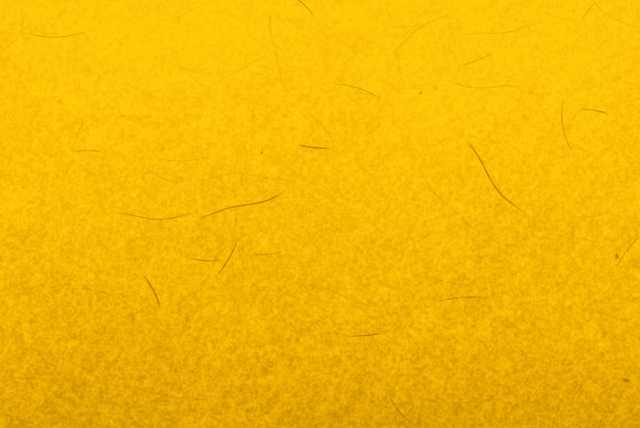
A WebGL 2 fragment shader for this texture:

```glsl
#version 300 es
precision highp float;
// Yellow handmade paper: a tone ramp from bright top to ochre bottom carries
// soft mottling, fine grain and dark flecks; scattered thin hairs are drawn
// as wavering circular arcs, a few of them strong and most very faint.

#define GRAIN_SCALE 215.0
#define GRAIN_TOP 0.42
#define GRAIN_BOTTOM 0.68
#define MOTTLE 0.13
#define STRONG_FIBRES 19
#define ALL_FIBRES 85
#define SPECKS 8
#define FIBRE_WIDTH 0.0016
#define FIBRE_COLOUR vec3(0.56, 0.41, 0.02)

uniform vec2 u_resolution;
out vec4 fragColour;

float hash(vec2 p) {
    vec3 q = fract(p.xyx * vec3(0.1031, 0.1030, 0.0973));
    q += dot(q, q.yzx + 33.33);
    return fract((q.x + q.y) * q.z);
}

float noise(vec2 p) {
    vec2 cell = floor(p), f = fract(p);
    f = f * f * (3.0 - 2.0 * f);
    return mix(mix(hash(cell), hash(cell + vec2(1, 0)), f.x),
               mix(hash(cell + vec2(0, 1)), hash(cell + vec2(1, 1)), f.x), f.y);
}

mat2 rotation(float angle) {
    float c = cos(angle), s = sin(angle);
    return mat2(c, s, -s, c);
}

// Random value number k of scattered item id
float pick(float id, float k) {
    return hash(vec2(id * 7.3 + 11.7, k * 13.1 + 3.9));
}

// Coverage of one hair: an arc with a slight waver and tapered ends
float fibre(vec2 p, float id, float aspect, float pixel) {
    float lean = 2.0 * pick(id, 3.0) - 1.0;
    vec2 q = p - vec2(pick(id, 1.0) * aspect, pick(id, 2.0));
    q = rotation(1.6 * lean * abs(lean)) * q;
    q.y *= pick(id, 4.0) < 0.5 ? -1.0 : 1.0;

    float bend = pick(id, 5.0);
    float radius = mix(0.06, 0.8, bend);
    float halfLength = mix(0.035, 0.15, pick(id, 6.0) * (0.4 + 0.6 * bend));
    float along = atan(q.x, radius - q.y) * radius;
    float across = length(q - vec2(0.0, radius)) - radius;
    across += 0.006 * bend * sin(along * 34.0 + 6.28 * pick(id, 7.0));

    float taper = 1.0 - smoothstep(0.55, 1.0, abs(along) / halfLength);
    float width = FIBRE_WIDTH * mix(0.55, 1.15, pick(id, 8.0));
    float line = 1.0 - smoothstep(width - 0.5 * pixel, width + 0.7 * pixel, abs(across));
    return line * taper * (0.65 + 0.35 * noise(vec2(along * 60.0, id)));
}

// Coverage of one small oval speck, mostly tiny
float speck(vec2 p, float id, float aspect, float pixel) {
    vec2 q = p - vec2(pick(id, 1.0) * aspect, pick(id, 2.0));
    q = rotation(6.28 * pick(id, 3.0)) * q * vec2(0.7, 1.2);
    float size = mix(0.0015, 0.006, pow(pick(id, 4.0), 4.0));
    return 1.0 - smoothstep(size - pixel, size + pixel, length(q));
}

// Paper colour for a tone from 0 (ochre) to 1 (bright yellow)
vec3 paper(float tone) {
    float t = clamp(tone, -0.5, 1.15);
    float red = 0.87 + 0.12 * (1.0 - sign(1.0 - t) * pow(abs(1.0 - t), 1.5));
    float blue = 0.01 + 0.02 * smoothstep(0.75, 1.0, t);
    return vec3(red, 0.63 + 0.14 * t, blue);
}

void main() {
    float pixel = 1.0 / u_resolution.y;
    float aspect = u_resolution.x * pixel;
    vec2 p = gl_FragCoord.xy * pixel;

    // Light falling off towards the bottom, with broad mottling
    float tone = 1.05 * (1.0 - pow(1.0 - p.y, 1.7)) - 0.01;
    tone += MOTTLE * (noise(p * 4.0 + 9.0) + 0.6 * noise(p * 13.0 + 31.0) - 0.8);

    // Fine grain in three sizes, the coarsest one warped into short strands
    vec2 g = rotation(0.6) * p * GRAIN_SCALE;
    vec2 warp = vec2(noise(g * 0.13), noise(g * 0.13 + 47.0)) * 4.0;
    float grain = noise(g) + 0.7 * noise(rotation(0.9) * g * 0.5 + 70.0)
                + 0.5 * noise(g * vec2(0.3, 0.16) + warp) - 1.1;
    tone += grain * mix(GRAIN_BOTTOM, GRAIN_TOP, smoothstep(0.15, 0.95, p.y));

    // Sparse darker flecks gathered in loose patches
    float patches = noise(p * 9.0 + 120.0);
    float fleck = smoothstep(0.78, 0.95, noise(rotation(1.3) * p * 120.0 + 200.0));
    tone -= 0.32 * fleck * patches;

    // Hairs and specks lying in the sheet
    float cover = 0.0;
    for (int i = 0; i < ALL_FIBRES; i++) {
        float id = float(i);
        float strength = i < STRONG_FIBRES ? mix(0.3, 0.75, pick(id, 9.0))
                                           : mix(0.06, 0.2, pick(id, 9.0));
        cover = max(cover, strength * fibre(p, id, aspect, pixel));
    }
    for (int i = 0; i < SPECKS; i++)
        cover = max(cover, 0.65 * speck(p, float(i) + 300.0, aspect, pixel));

    vec3 colour = mix(paper(tone), FIBRE_COLOUR, cover);
    fragColour = vec4(clamp(colour, 0.0, 1.0), 1.0);
}
```
